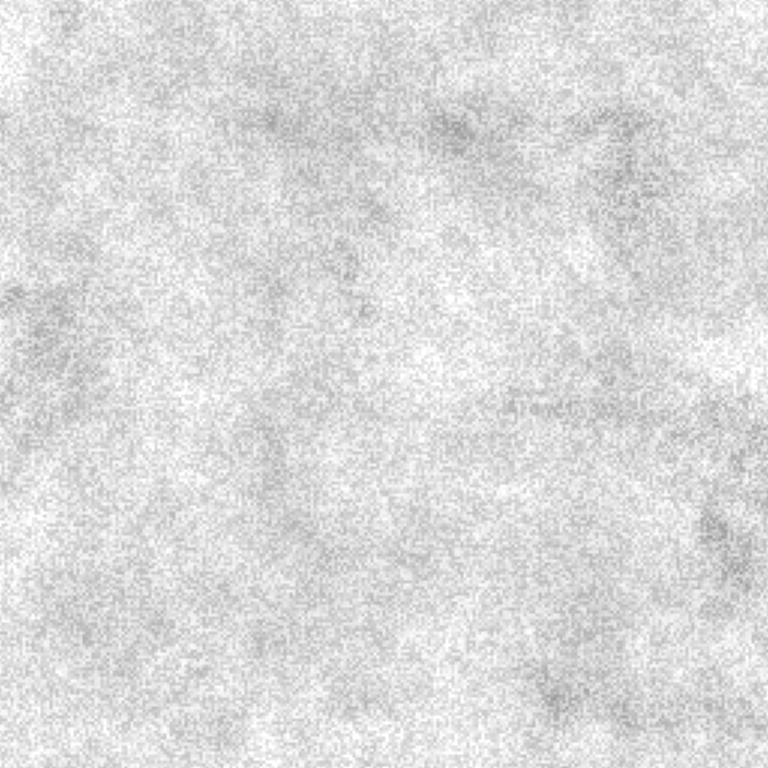
A WebGL 2 fragment shader for this texture:

```glsl
#version 300 es
precision highp float;
// Pale grey mottled paper: octaves of value noise form soft clouds,
// thresholded noise adds a few ragged darker stains, and a fine lattice
// grain with a faint woven grid covers the whole sheet.

#define BASE_TONE 0.872
#define CLOUD_SCALE 5.0
#define CLOUD_CONTRAST 0.092
#define CLOUD_FALLOFF 0.86
#define STAIN_SCALE 8.0
#define STAIN_DEPTH 0.13
#define GRAIN_SCALE 256.0
#define GRAIN_CONTRAST 0.205
#define WEAVE_SCALE 96.0
#define WEAVE_CONTRAST 0.006

uniform vec2 u_resolution;
out vec4 fragColor;

const float TAU = 6.2831853;

// Integer hash of a lattice cell, 0 to 1
float hash(ivec2 cell, int seed) {
    uint h = uint(cell.x) * 1597334677u ^ uint(cell.y) * 3812015801u;
    h ^= uint(seed) * 2654435769u;
    h = (h ^ (h >> 16)) * 2246822519u;
    h = (h ^ (h >> 13)) * 3266489917u;
    h ^= h >> 16;
    return float(h >> 8) / 16777216.0;
}

// Smoothly interpolated value noise, 0 to 1
float valueNoise(vec2 p, int seed) {
    ivec2 cell = ivec2(floor(p));
    vec2 f = fract(p);
    f = f * f * (3.0 - 2.0 * f);
    float low = mix(hash(cell, seed), hash(cell + ivec2(1, 0), seed), f.x);
    float high = mix(hash(cell + ivec2(0, 1), seed), hash(cell + ivec2(1, 1), seed), f.x);
    return mix(low, high, f.y);
}

// Sum of centred octaves, from broad clouds to small mottling
float clouds(vec2 uv) {
    float sum = 0.0;
    float amplitude = 1.0;
    float scale = CLOUD_SCALE;
    for (int octave = 0; octave < 5; octave++) {
        vec2 shift = vec2(0.37, 0.61) * float(octave);
        sum += amplitude * (valueNoise(uv * scale + shift, octave + 1) - 0.5);
        amplitude *= CLOUD_FALLOFF;
        scale *= 2.03;
    }
    return sum;
}

// Sparse dark patches with broken edges
float stains(vec2 uv) {
    float body = valueNoise(uv * STAIN_SCALE + 0.3, 11);
    float ragged = valueNoise(uv * STAIN_SCALE * 3.1, 12);
    float crumbs = valueNoise(uv * STAIN_SCALE * 9.0, 13);
    return smoothstep(0.58, 0.95, body * 0.62 + ragged * 0.24 + crumbs * 0.14);
}

void main() {
    vec2 uv = gl_FragCoord.xy / min(u_resolution.x, u_resolution.y);

    // Broad tone
    float stain = stains(uv);
    float tone = BASE_TONE + CLOUD_CONTRAST * clouds(uv) - STAIN_DEPTH * stain;

    // Fine grain, a little stronger inside the stains
    float grain = valueNoise(uv * GRAIN_SCALE, 21) - 0.5;
    tone += GRAIN_CONTRAST * (1.0 + 0.3 * stain) * grain;

    // Faint woven grid
    vec2 threads = cos(uv * WEAVE_SCALE * TAU);
    tone += WEAVE_CONTRAST * (threads.x + threads.y);

    fragColor = vec4(vec3(clamp(tone, 0.0, 1.0)), 1.0);
}
```
